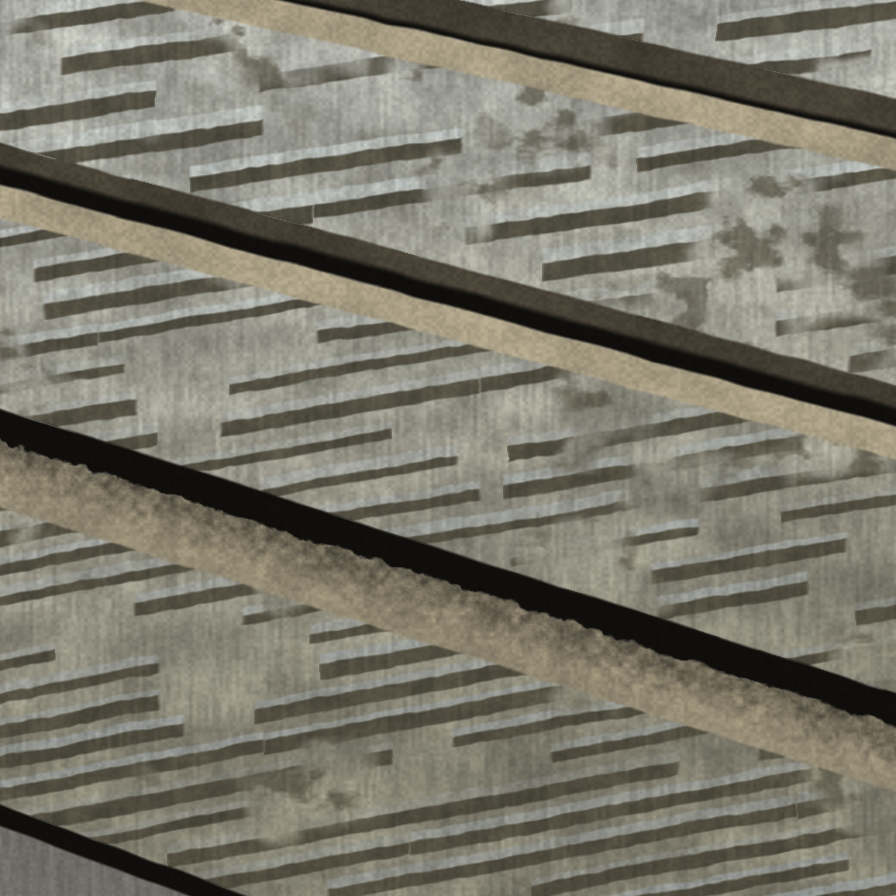
A Shadertoy shader for this texture:

```glsl
#define BEAM_TOP vec4(-0.115, 0.160, 0.456, 0.898)
#define BEAM_SLOPE vec4(0.225, 0.270, 0.318, 0.370)
#define BEAM_DEPTH vec4(0.044, 0.046, 0.036, 0.024)
#define LEDGE_DEPTH vec4(0.036, 0.037, 0.074, 0.0)
#define BLACK_START vec4(0.85, 0.55, -0.40, -0.10)
#define WALL_LIGHT vec3(0.66, 0.665, 0.635)
#define WALL_DARK vec3(0.53, 0.52, 0.455)
#define GROOVE vec3(0.285, 0.272, 0.222)
#define HIGHLIGHT vec3(0.76, 0.78, 0.765)
#define LEDGE vec3(0.65, 0.61, 0.51)
#define BEAM_BROWN vec3(0.27, 0.25, 0.205)
#define BEAM_BLACK vec3(0.06, 0.055, 0.045)

float hash(vec2 p) {
    return fract(sin(dot(p, vec2(127.1, 311.7))) * 43758.5453);
}

float noise(vec2 p) {
    vec2 i = floor(p), f = fract(p);
    f = f * f * (3.0 - 2.0 * f);
    return mix(mix(hash(i), hash(i + vec2(1, 0)), f.x),
               mix(hash(i + vec2(0, 1)), hash(i + vec2(1, 1)), f.x), f.y);
}

float fbm(vec2 p) {
    float sum = 0.0, amp = 0.5;
    for (int i = 0; i < 4; i++) {
        sum += amp * noise(p);
        p = p * 2.03 + 17.3;
        amp *= 0.5;
    }
    return sum / 0.9375;
}

// Soft-edged interval from a to b
float band(float a, float b, float x, float soft) {
    return smoothstep(a - soft, a + soft, x) * (1.0 - smoothstep(b - soft, b + soft, x));
}

// Wall between two beams, cut by broken slanted grooves
vec3 wall(vec2 p, float id, float px) {
    float regular = step(2.5, id);
    float period = id < 1.5 ? 0.051 : mix(0.041, 0.036, regular);
    float cellLength = mix(0.36, 0.62, regular);
    float wobble = 0.005 * (fbm(p * 14.0) - 0.5) + 0.002 * (noise(p * 90.0) - 0.5);

    float s = (p.y + (0.125 + 0.02 * id) * p.x + wobble) / period;
    vec2 cell = vec2(0.0, floor(s) + 37.0 * id);
    float across = fract(s);
    float along = (p.x + wobble) / cellLength + 5.0 * hash(cell);
    cell.x = floor(along);
    along = fract(along);

    // Random gaps, widths and missing segments
    float start = 0.35 * max(0.0, 2.0 * hash(cell + 3.1) - 1.0);
    float end = 1.0 - 0.35 * max(0.0, 2.0 * hash(cell + 7.7) - 1.0);
    float present = step(hash(cell + 1.9), mix(0.84, 0.97, regular));
    float segment = present * band(start, end, along, (0.002 + px) / cellLength);
    float worn = smoothstep(0.54, 0.66, fbm(p * vec2(6.0, 8.0) + 11.0 * id));
    segment *= 1.0 - 0.9 * worn;

    float soft = (0.0012 + 0.5 * px) / period;
    float width = mix(0.24, 0.43, hash(cell + 5.3)) + 0.06 * regular;
    float groove = segment * band(0.47, 0.47 + width, across, soft);
    float lip = segment * band(0.47 - mix(0.18, 0.34, hash(cell + 9.2)), 0.47, across, soft);

    // Mottled plaster, darker and browner toward the bottom
    float shade = smoothstep(0.0, 0.95, p.y + 0.12 * p.x);
    vec3 col = mix(WALL_LIGHT, WALL_DARK, shade);
    col *= 0.74 + 0.5 * fbm(p * vec2(12.0, 18.0) + id);
    col = mix(col, HIGHLIGHT * mix(1.0, 0.76, shade), lip * mix(0.35, 0.95, hash(cell + 2.4)));
    col = mix(col, GROOVE * mix(1.15, 0.9, noise(p * 45.0)), groove * 0.92);

    // Crumbled patches and short chipped blocks
    float chips = smoothstep(0.52, 0.72, fbm(p * vec2(27.0, 38.0) + 4.0));
    col = mix(col, GROOVE * 1.15, chips * (0.15 + 0.55 * worn));
    return col;
}

void mainImage(out vec4 fragColor, in vec2 fragCoord) {
    float px = 1.0 / iResolution.y;
    vec2 p = vec2(fragCoord.x, iResolution.y - fragCoord.y) * px;
    vec4 depth = p.y - BEAM_TOP - BEAM_SLOPE * p.x;
    float id = dot(step(0.0, depth), vec4(1.0));
    float grain = noise(p * 260.0) - 0.5;
    float streak = noise(p * vec2(230.0, 34.0)) - 0.5;

    vec3 col = id > 3.5 ? vec3(0.43, 0.425, 0.40) : wall(p, id, px);
    col *= 1.0 + 0.16 * streak + 0.13 * grain;

    // Beams: dark face above a pale ledge
    for (int i = 0; i < 4; i++) {
        float d = depth[i] + 0.0025 * (noise(p * 30.0) - 0.5);
        float face = BEAM_DEPTH[i], ledge = LEDGE_DEPTH[i];
        float rough = i == 2 ? 1.0 : 0.0;
        float soft = 0.0012 + px;
        float edge = face + rough * 0.012 * (fbm(p * 75.0) - 0.5);

        // The wide ledge is gritty and shaded below its face
        float t = clamp((d - face) / max(ledge, 0.001), 0.0, 1.0);
        vec3 stone = LEDGE * mix(1.0, mix(0.62, 0.87, smoothstep(0.0, 0.75, t)), rough);
        stone *= 0.88 + 0.24 * fbm(p * 22.0) + 0.15 * grain;
        stone *= 1.0 + rough * (1.0 - t) * 0.95 * (fbm(p * 120.0) - 0.5);
        col = mix(col, stone, band(edge, face + ledge, d, soft) * step(0.001, ledge));

        float black = smoothstep(BLACK_START[i] - 0.1, BLACK_START[i] + 0.1, d / face);
        vec3 metal = mix(BEAM_BROWN * (0.85 + 0.3 * fbm(p * 18.0)), BEAM_BLACK, black);
        col = mix(col, metal * (1.0 + 0.2 * grain), band(0.0, edge, d, soft));
    }
    fragColor = vec4(clamp(col, 0.0, 1.0), 1.0);
}
```
